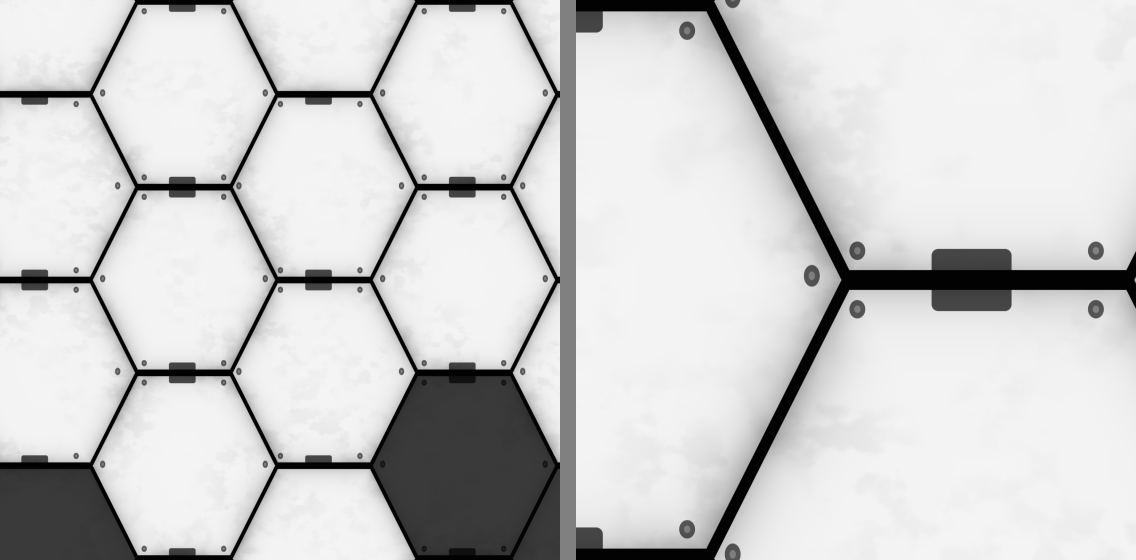
Left, the full canvas; right, a detail of the centre.
This pattern is drawn by a Shadertoy shader. Its source:

```glsl
const vec2 PITCH = vec2(0.25, 0.3316);        // column and row spacing
const vec2 ORIGIN = vec2(0.0785, 0.0026);     // centre of cell (0, 0)
const float HALF_WIDTH = 0.1667;              // centre to side corner
const float CORNER_X = 0.0833;                // centre to top corner
const float FLAT_LINE = 0.0059;               // half widths of the joints
const float SLANT_LINE = 0.0034;
const vec2 CLIP_HALF = vec2(0.0238, 0.0185);
const float CLIP_SHIFT = -0.003;
const vec2 CORNER_BOLT = vec2(0.071, 0.1484);
const vec2 SIDE_BOLT = vec2(0.1452, 0.0025);
const float BOLT_RADIUS = 0.0052;
const float DRIFT_START = -0.0135;            // fittings drift in even columns
const float DRIFT_STEP = 0.0034;
const float LIGHT_PANEL = 0.955;
const float DARK_PANEL = 0.228;
const float JOINT_TONE = 0.008;
const float SHADOW_DEPTH = 0.25;
const float SHADOW_REACH = 0.0135;
const float GRIME_DEPTH = 0.045;

float hash(vec2 p) {
    vec3 q = fract(vec3(p.xyx) * 0.1031);
    q += dot(q, q.yzx + 33.33);
    return fract((q.x + q.y) * q.z);
}

float valueNoise(vec2 p) {
    vec2 i = floor(p), f = fract(p);
    f = f * f * (3.0 - 2.0 * f);
    vec2 e = vec2(1.0, 0.0);
    return mix(mix(hash(i), hash(i + e), f.x),
               mix(hash(i + e.yx), hash(i + e.xx), f.x), f.y);
}

float fbm(vec2 p) {
    float sum = 0.0, amp = 0.5;
    for (int i = 0; i < 4; i++) {
        sum += amp * valueNoise(p);
        p = mat2(1.6, 1.2, -1.2, 1.6) * p + 7.3;
        amp *= 0.5;
    }
    return sum;
}

float coverage(float dist, float pixel) {
    return 1.0 - smoothstep(-0.75 * pixel, 0.75 * pixel, dist);
}

// Distances to the flat and slanted edges, positive inside
vec2 hexEdges(vec2 p) {
    p = abs(p);
    vec2 normal = normalize(vec2(0.5 * PITCH.y, HALF_WIDTH - CORNER_X));
    return vec2(0.5 * PITCH.y - p.y, dot(vec2(HALF_WIDTH, 0.0) - p, normal));
}

float roundedBox(vec2 p, vec2 halfSize, float radius) {
    vec2 q = abs(p) - halfSize + radius;
    return length(max(q, 0.0)) + min(max(q.x, q.y), 0.0) - radius;
}

// Opacity of a dark ring with a paler centre
float bolt(vec2 p, float pixel) {
    float r = length(p * vec2(1.1, 0.95));
    float core = coverage(r - 0.4 * BOLT_RADIUS, pixel);
    return coverage(r - BOLT_RADIUS, pixel) * mix(0.62, 0.42, core);
}

void mainImage(out vec4 fragColor, in vec2 fragCoord) {
    vec2 uv = fragCoord / iResolution.y;
    float pixel = 1.0 / iResolution.y;

    // Choose the containing cell from two neighbouring columns
    vec2 cell = vec2(0.0), local = vec2(0.0), edges = vec2(-1.0);
    float firstColumn = floor((uv.x - ORIGIN.x) / PITCH.x);
    for (int k = 0; k < 2; k++) {
        float column = firstColumn + float(k);
        float stagger = 0.5 * mod(column, 2.0);
        float row = floor((uv.y - ORIGIN.y) / PITCH.y - stagger + 0.5);
        vec2 p = uv - ORIGIN - PITCH * vec2(column, row + stagger);
        vec2 e = hexEdges(p);
        if (k == 0 || min(e.x, e.y) > min(edges.x, edges.y)) {
            cell = vec2(column, row);
            local = p;
            edges = e;
        }
    }

    // Panel tone, cloudy grime and edge shadow
    bool dark = cell.y == 0.0 && mod(cell.x + 1.0, 4.0) < 2.0;
    float edge = min(edges.x, edges.y);
    vec2 grimePos = local + cell * vec2(3.7, 5.3) + 40.0;
    float patches = smoothstep(0.35, 0.65, fbm(grimePos * 13.0));
    float specks = smoothstep(0.38, 0.62, fbm(grimePos * vec2(55.0, 70.0)));
    float grime = patches * specks * mix(1.0, 0.45, smoothstep(0.02, 0.13, edge));
    float shadow = SHADOW_DEPTH * exp(-max(edge - SLANT_LINE, 0.0) / SHADOW_REACH);
    shadow *= 0.8 + 0.4 * patches;
    float tone = dark ? DARK_PANEL : LIGHT_PANEL;
    tone *= (1.0 - GRIME_DEPTH * grime) * (1.0 - shadow * (dark ? 0.6 : 1.0));

    // Clips and bolts on cells whose centre lies inside the canvas
    bool even = mod(cell.x, 2.0) == 0.0;
    if (!even || (cell.y > 0.0 && cell.y < 3.0)) {
        float drift = even ? DRIFT_START + DRIFT_STEP * cell.x : 0.0;
        vec2 p = local - vec2(drift, 0.0);
        vec2 clipPos = vec2(p.x - CLIP_SHIFT, edges.x);
        float clip = coverage(roundedBox(clipPos, CLIP_HALF, 0.004), pixel);
        vec2 sidePos = vec2(abs(p.x), p.y) - SIDE_BOLT;
        float bolts = max(bolt(abs(p) - CORNER_BOLT, pixel),
                          bolt(sidePos * vec2(1.0, 0.85), pixel));
        tone *= (1.0 - 0.69 * clip) * (1.0 - bolts);
    }

    // Black joints
    float joint = min(edges.x - FLAT_LINE, edges.y - SLANT_LINE);
    tone = mix(tone, JOINT_TONE, coverage(joint, pixel));
    fragColor = vec4(vec3(tone), 1.0);
}
```
